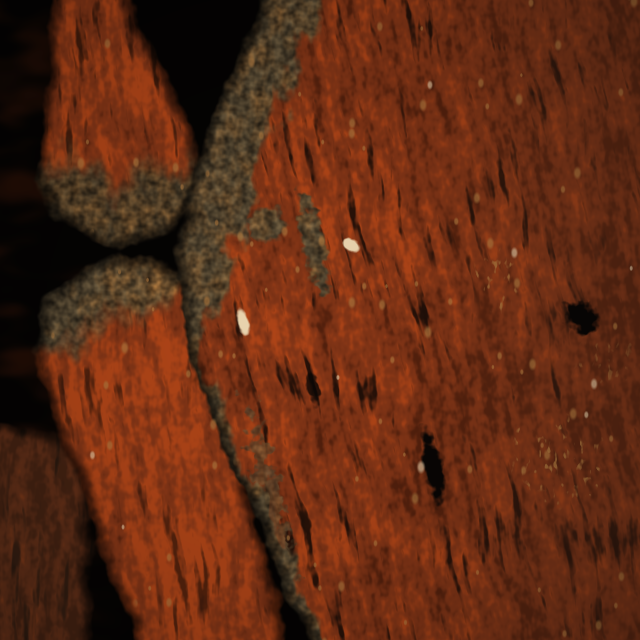
A Shadertoy shader for this texture:

```glsl
const vec3 BLACK = vec3(0.03, 0.02, 0.015);
const vec3 UMBER = vec3(0.30, 0.115, 0.045);
const vec3 RUST = vec3(0.47, 0.19, 0.08);
const vec3 EMBER = vec3(0.64, 0.25, 0.085);
const vec3 TAN = vec3(0.51, 0.35, 0.18);
const vec3 LICHEN = vec3(0.31, 0.26, 0.18);
const vec3 PALE = vec3(0.86, 0.78, 0.64);

vec2 hash2(vec2 p) {
    vec3 q = fract(p.xyx * vec3(0.1031, 0.1030, 0.0973));
    q += dot(q, q.yzx + 33.33);
    return fract((q.xx + q.yz) * q.zy);
}

float corner(vec2 cell, vec2 offset, vec2 f) {
    float angle = 6.2832 * hash2(cell + offset).x;
    return dot(vec2(cos(angle), sin(angle)), f - offset);
}

float gradientNoise(vec2 p) {
    vec2 i = floor(p), f = p - i;
    vec2 u = f * f * f * (f * (f * 6.0 - 15.0) + 10.0);
    float low = mix(corner(i, vec2(0, 0), f), corner(i, vec2(1, 0), f), u.x);
    float high = mix(corner(i, vec2(0, 1), f), corner(i, vec2(1, 1), f), u.x);
    return 1.4 * mix(low, high, u.y);
}

float fbm(vec2 p, int octaves) {
    float sum = 0.0, gain = 0.55;
    for (int i = 0; i < octaves; i++) {
        sum += gain * gradientNoise(p);
        p = mat2(1.9, 0.2, -0.2, 1.9) * p + 17.3;
        gain *= 0.55;
    }
    return sum;
}

// Tapered capsule, negative inside
float taper(vec2 p, vec2 a, vec2 b, float ra, float rb) {
    vec2 axis = b - a;
    float h = clamp(dot(p - a, axis) / dot(axis, axis), 0.0, 1.0);
    return length(p - a - h * axis) - mix(ra, rb, h);
}

float inside(float d, float softness) {
    return 1.0 - smoothstep(-softness, softness, d);
}

// Ragged elongated spot leaning with the grain
float blot(vec2 p, vec2 center, vec2 size, float ragged) {
    vec2 q = p - center;
    q.x += 0.2 * q.y;
    float d = length(q / size) - 1.0 + ragged * fbm(p * 45.0, 3);
    return inside(d, 0.25);
}

// Small flecks, at most one per cell
float flecks(vec2 p, float scale, float density, float radius) {
    vec2 g = p * scale, cell = floor(g);
    float mask = 0.0;
    for (int k = 0; k < 9; k++) {
        vec2 c = cell + vec2(k % 3, k / 3) - 1.0;
        vec2 h = hash2(c + 5.0), jitter = hash2(c + 91.0);
        vec2 q = (g - c - jitter) * vec2(1.2, 0.75);
        float r = radius * (0.5 + h.y);
        mask = max(mask, step(h.x, density) * inside(length(q) - r, 0.5 * r));
    }
    return mask;
}

// Fibrous red wood with dark cracks
vec3 wood(vec2 p, float lean, float glow, float cracking) {
    vec2 q = vec2(p.x + lean * p.y, p.y);
    q.x += 0.012 * gradientNoise(p * 7.0);
    float broad = fbm(q * vec2(9.0, 4.0), 3);
    float grain = fbm(q * vec2(46.0, 11.0), 3);
    float grit = fbm(p * vec2(85.0, 60.0), 2);
    float tone = glow + 0.35 * broad + 0.5 * grain + 0.35 * grit;
    vec3 color = mix(UMBER, RUST, smoothstep(0.1, 0.48, tone));
    color = mix(color, EMBER, smoothstep(0.45, 0.85, tone));
    float crack = fbm(q * vec2(50.0, 9.0) + 40.0, 3) + 0.45 * broad + 0.25 * grit;
    return mix(color, BLACK, cracking * smoothstep(0.2, 0.6, crack));
}

// Weathered crust, from grey to ochre
vec3 rind(vec2 p, float warmth) {
    float n = fbm(p * vec2(38.0, 28.0), 4);
    vec3 color = mix(LICHEN, TAN, clamp(warmth + 0.8 * n, 0.0, 1.0));
    return color * (0.9 + 0.8 * fbm(p * 75.0 + 8.0, 2));
}

vec3 layer(vec3 below, vec3 color, float d) {
    color *= mix(0.35, 1.0, smoothstep(0.0, 0.025, -d));
    return mix(below, color, inside(d, 0.004));
}

void mainImage(out vec4 fragColor, in vec2 fragCoord) {
    vec2 p = fragCoord / iResolution.xy;
    float wobble = 0.02 * fbm(p * 14.0, 4);
    float ragged = 0.06 * fbm(p * vec2(20.0, 12.0) + 30.0, 4);

    // Shadowed hollow
    float haze = smoothstep(-0.1, 0.5, fbm(p * vec2(6.0, 12.0), 3));
    vec3 color = mix(BLACK * 0.5, UMBER * 0.4, haze * inside(p.x - 0.12, 0.1));

    // Dim block in the lower corner
    float block = taper(p, vec2(0.03, 0.22), vec2(0.02, -0.1), 0.115, 0.12) + wobble;
    color = layer(color, mix(wood(p, 0.0, 0.25, 0.6), LICHEN, 0.25) * 0.8, block);

    // Upper lobe, crusted below
    float upper = taper(p, vec2(0.135, 1.05), vec2(0.187, 0.745), 0.045, 0.13) + wobble;
    float crust = smoothstep(0.75, 0.69, p.y + ragged - 0.25 * abs(p.x - 0.19));
    vec3 lobe = mix(wood(p, 0.1, 0.55, 0.65), rind(p, 0.4) * 0.85, crust);
    color = layer(color, lobe, upper);

    // Lower lobe, crusted above
    float lower = taper(p, vec2(0.195, 0.46), vec2(0.36, -0.1), 0.14, 0.11) + wobble;
    crust = smoothstep(0.46, 0.52, p.y + ragged - 0.45 * (p.x - 0.16));
    lobe = mix(wood(p, 0.12, 0.66, 0.55), rind(p, 4.0 * (p.x - 0.1)), crust);
    color = layer(color, lobe, lower);

    // Main slab with a grey left margin
    float bend = (p.y - 0.58) * (p.y - 0.58);
    float slab = 0.28 + bend / (1.0 + 2.0 * bend) - p.x + wobble;
    float glow = 0.51 - 0.14 * smoothstep(0.55, 1.0, p.x);
    vec3 face = wood(p, 0.2, glow, 0.8);
    face = mix(face, vec3(0.37, 0.19, 0.11), 0.3 * smoothstep(0.6, 0.95, p.x));
    float margin = mix(0.025, 0.095, smoothstep(0.42, 0.65, p.y));
    crust = inside(-slab - margin + ragged, 0.012);
    crust = max(crust, blot(p, vec2(0.415, 0.65), vec2(0.032, 0.024), 0.7));
    crust = max(crust, blot(p, vec2(0.49, 0.62), vec2(0.018, 0.07), 1.0));
    crust = max(crust, 0.7 * blot(p, vec2(0.425, 0.2), vec2(0.018, 0.13), 1.6));
    face = mix(face, rind(p, 0.2), crust);
    color = layer(color, face, slab);

    // Knots and pits
    float pits = blot(p, vec2(0.91, 0.503), vec2(0.024, 0.022), 0.8);
    pits = max(pits, blot(p, vec2(0.677, 0.27), vec2(0.014, 0.055), 0.6));
    pits = max(pits, 0.8 * blot(p, vec2(0.49, 0.395), vec2(0.009, 0.025), 0.8));
    color = mix(color, BLACK, pits);

    // Pale scratches and bright flecks
    float scratches = smoothstep(0.15, 0.4, fbm(p * vec2(95.0, 50.0) + 12.0, 2));
    float patches = blot(p, vec2(0.78, 0.56), vec2(0.03, 0.05), 0.8);
    patches = max(patches, blot(p, vec2(0.87, 0.28), vec2(0.06, 0.055), 1.2));
    patches = max(patches, 0.6 * blot(p, vec2(0.95, 0.44), vec2(0.04, 0.03), 1.0));
    color = mix(color, TAN * 1.2, 0.8 * scratches * patches);
    float solid = inside(min(slab, min(upper, lower)) + 0.02, 0.01);
    color = mix(color, TAN * 1.25, 0.65 * solid * flecks(p, 34.0, 0.09, 0.14));
    float bright = blot(p, vec2(0.38, 0.497), vec2(0.009, 0.017), 0.4);
    bright = max(bright, blot(p, vec2(0.548, 0.617), vec2(0.011), 0.6));
    color = mix(color, PALE, max(bright, 0.6 * solid * flecks(p + 3.0, 14.0, 0.05, 0.06)));

    // Corner falloff
    vec2 v = p - vec2(0.45, 0.5);
    color *= 1.06 - 0.55 * dot(v, v);
    fragColor = vec4(clamp(color, 0.0, 1.0), 1.0);
}
```
